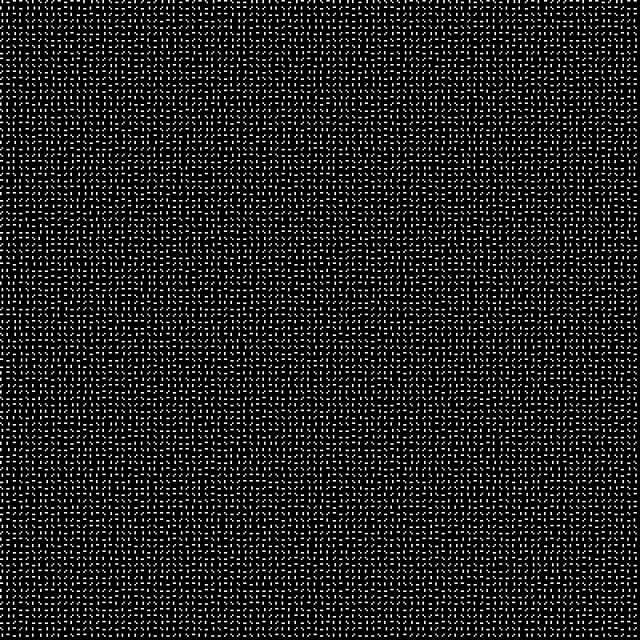
A WebGL 1 fragment shader for this pattern:

```glsl
precision highp float;
// A field of 100 by 100 tiny white marks on black, set on a 400 by 400 dot grid.
// Each cell of 4 by 4 dots holds a 2 by 2 block with two dots lit at random,
// giving flat, upright and slanted dashes. Dot edges use box-filter coverage.

uniform vec2 u_resolution;

float hash(vec2 p) {
  vec3 q = fract(vec3(p.xyx) * vec3(0.1031, 0.1030, 0.0973));
  q += dot(q, q.yzx + 33.33);
  return fract((q.x + q.y) * q.z);
}

// 1 if this dot of the 2 by 2 block is lit: split by column, row or diagonal
float dotLit(vec2 dotId, float kind, float flip) {
  float side = kind < 1.0 ? dotId.x
             : kind < 2.0 ? dotId.y
             : abs(dotId.x - dotId.y);
  return abs(side - flip);
}

// Share of the pixel footprint that falls on the unit square of a dot
float dotCoverage(vec2 p, vec2 dotId, vec2 footprint) {
  vec2 low = max(p - 0.5 * footprint, dotId);
  vec2 high = min(p + 0.5 * footprint, dotId + 1.0);
  vec2 overlap = max(high - low, 0.0) / footprint;
  return overlap.x * overlap.y;
}

void main() {
  // Dot coordinates from the top left, shifted so each block is centred in its cell
  vec2 uv = gl_FragCoord.xy / u_resolution;
  vec2 grid = 400.0 * vec2(uv.x, 1.0 - uv.y) + 1.0;
  vec2 cell = mod(floor(grid / 4.0), 100.0);
  vec2 local = mod(grid, 4.0) - 1.0;
  vec2 footprint = 400.0 / u_resolution;

  // Random mark of the cell
  float kind = floor(3.0 * hash(cell + 7.0));
  float flip = step(0.5, hash(cell.yx + 153.0));

  // Add up the four dots of the block
  float white = 0.0;
  for (int i = 0; i < 4; i++) {
    float n = float(i);
    vec2 dotId = vec2(mod(n, 2.0), floor(n / 2.0));
    white += dotLit(dotId, kind, flip) * dotCoverage(local, dotId, footprint);
  }
  gl_FragColor = vec4(vec3(clamp(white, 0.0, 1.0)), 1.0);
}
```
